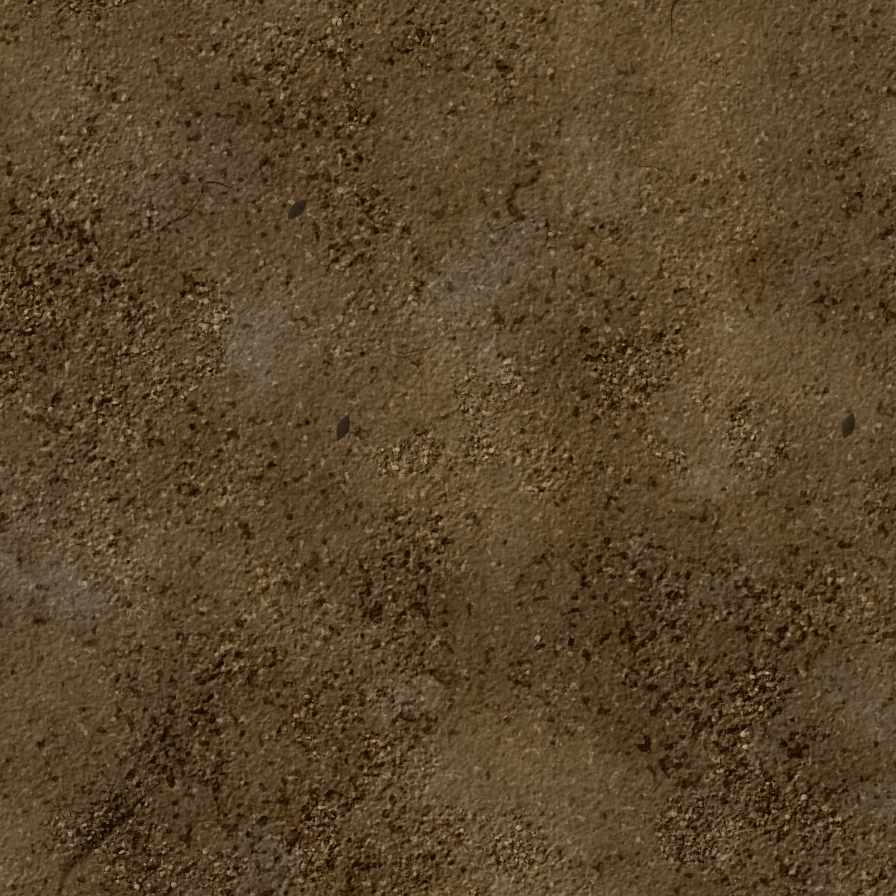
Reproduce this texture procedurally as a three.js fragment shader.

```glsl
varying vec2 vUv;

vec3 hash3(vec2 cell) {
  vec3 q = fract(cell.xyx * vec3(0.1031, 0.1030, 0.0973));
  q += dot(q, q.yxz + 33.33);
  return fract((q.xxy + q.yzz) * q.zyx);
}

// Smooth cellular noise, -1 to 1: random cell values blended by distance
float cellNoise(vec2 p) {
  vec2 base = floor(p);
  vec2 sum = vec2(0.0);
  for (int j = -1; j <= 1; j++) {
    for (int i = -1; i <= 1; i++) {
      vec2 cell = base + vec2(float(i), float(j));
      vec3 rnd = hash3(cell + 71.0);
      vec2 d = cell + rnd.xy - p;
      float weight = exp(-5.0 * dot(d, d));
      sum += weight * vec2(rnd.z, 1.0);
    }
  }
  return 2.0 * sum.x / sum.y - 1.0;
}

float mottle(vec2 p) {
  float sum = 0.0;
  float amp = 0.55;
  for (int k = 0; k < 5; k++) {
    sum += amp * cellNoise(p);
    p = mat2(1.6, 1.2, -1.2, 1.6) * p + 13.7;
    amp *= 0.65;
  }
  return sum;
}

float soilHeight(vec2 p) {
  return 0.6 * cellNoise(p * 90.0) + cellNoise(p * 185.0 + 40.0) + 0.9 * cellNoise(p * 300.0 + 90.0);
}

// Pebbles with a shadow at the lower right: x = tone, y = coverage
vec2 pebbles(vec2 p) {
  vec2 base = floor(p);
  vec2 stone = vec2(0.0);
  float shadow = 0.0;
  for (int j = -1; j <= 1; j++) {
    for (int i = -1; i <= 1; i++) {
      vec2 cell = base + vec2(float(i), float(j));
      vec3 rnd = hash3(cell + 17.0);
      vec2 d = p - cell - rnd.xy;
      float radius = 0.1 + 0.34 * rnd.z * rnd.z;
      float cover = 1.0 - smoothstep(radius - 0.14, radius + 0.14, length(d * (0.7 + 0.6 * rnd.yx)));
      float lit = 0.4 * fract(rnd.z * 37.0) - 0.08 + 0.3 * dot(d, vec2(-0.7, 0.7));
      stone = mix(stone, vec2(lit, 1.0), cover);
      d -= vec2(0.25, -0.27);
      shadow = max(shadow, 1.0 - smoothstep(radius - 0.1, radius + 0.2, length(d)));
    }
  }
  return vec2(mix(-0.2 * shadow, stone.x, stone.y), max(stone.y, shadow));
}

// Sparse dead leaves and rusty twigs, at most one per cell
vec3 addDebris(vec3 color, vec2 p) {
  vec3 rnd = hash3(floor(p) + 5.0);
  vec2 d = fract(p) - 0.3 - 0.4 * rnd.xy;
  float angle = rnd.z < 0.08 ? 0.7 + 7.0 * rnd.z : -1.0 + 0.5 * rnd.x;
  d = mat2(cos(angle), -sin(angle), sin(angle), cos(angle)) * d;
  float taper = 1.0 - d.x * d.x / 0.011;
  float leaf = 1.0 - smoothstep(-0.008, 0.012, abs(d.y) - 0.045 * taper);
  float twig = 1.0 - smoothstep(0.004, 0.02, abs(d.y + 0.6 * d.x * d.x));
  twig *= 1.0 - smoothstep(0.12, 0.24, abs(d.x));
  color = mix(color, vec3(0.14, 0.115, 0.07) + 0.6 * d.y, leaf * step(rnd.z, 0.08) * 0.8);
  return mix(color, vec3(0.33, 0.18, 0.07), twig * step(0.95, rnd.z) * 0.65);
}

void main() {
  vec2 p = vUv;

  // Broad patches
  float stain = mottle(p * 5.0 + 3.0);
  float warmth = mottle(p * 4.0 + 51.0);
  float clay = smoothstep(0.2, 0.85, mottle(p * 7.0 + 27.0));
  float grit = smoothstep(0.15, 0.75, mottle(p * 8.0 + 83.0)) * (1.0 - 0.7 * clay);
  float rough = smoothstep(-0.2, 0.7, mottle(p * 8.0 + 61.0)) * (1.0 - 0.5 * clay);

  // Fine relief lit from the upper left
  float relief = soilHeight(p) - soilHeight(p + vec2(-0.0015, 0.0015));
  float tone = 0.075 * stain + 0.05 * clay - 0.01 * grit;
  tone += relief * (0.058 + 0.06 * rough + 0.06 * grit);
  tone += 0.04 * cellNoise(p * 260.0 + 11.0);

  // Dark crumbs, pale flecks and pebble clusters
  float crumb = cellNoise(p * 150.0 + 7.0) + 0.25 * rough + 0.2 * grit - 0.25 * stain;
  tone -= 0.14 * smoothstep(0.55, 1.0, crumb);
  float fleck = cellNoise(p * 210.0 + 29.0) + 0.2 * rough + 0.15 * grit;
  tone += 0.16 * smoothstep(0.65, 1.0, fleck);
  vec2 wobble = vec2(cellNoise(p * 200.0 + 3.0), cellNoise(p * 200.0 + 57.0));
  vec2 pebble = pebbles(p * 145.0 + 0.25 * wobble);
  tone = mix(tone, pebble.x + 0.3 * tone, pebble.y * smoothstep(0.15, 0.8, grit) * 0.9);

  // Scattered dark hollows and short broken cracks
  float hollow = cellNoise(p * 36.0 + 19.0) + 0.35 * wobble.x;
  tone -= 0.12 * smoothstep(0.8, 1.1, hollow);
  float crackLine = abs(cellNoise(p * 7.0 + 0.25 * cellNoise(p * 35.0)));
  float crack = 1.0 - smoothstep(0.006, 0.03, crackLine);
  tone -= 0.13 * crack * smoothstep(0.4, 0.75, cellNoise(p * 13.0 + 33.0));

  vec3 color = vec3(0.363, 0.283, 0.178) + tone * vec3(1.0, 0.98, 0.9);
  color += warmth * vec3(0.014, 0.003, -0.013) + clay * vec3(-0.012, 0.004, 0.025);
  color = addDebris(color, p * 7.0);
  gl_FragColor = vec4(max(color, vec3(0.08, 0.05, 0.02)), 1.0);
}
```
